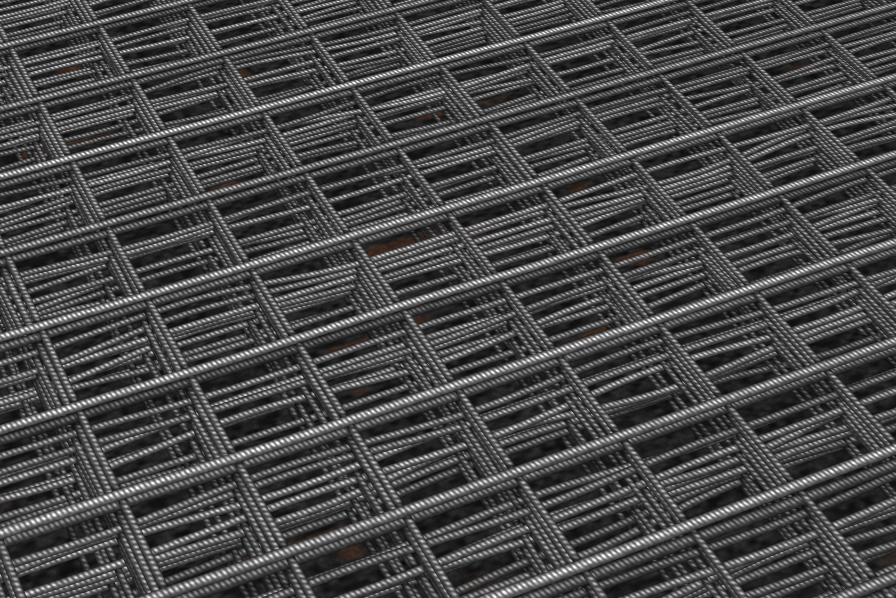
A WebGL 2 fragment shader for this pattern:

```glsl
#version 300 es
precision highp float;

uniform vec2 u_resolution;
out vec4 fragColor;

float hash(vec2 p) {
    vec3 q = fract(vec3(p.xyx) * 0.1031);
    q += dot(q, q.yzx + 33.33);
    return fract((q.x + q.y) * q.z);
}

float valueNoise(vec2 p) {
    vec2 cell = floor(p), f = fract(p);
    f = f * f * (3.0 - 2.0 * f);
    return mix(mix(hash(cell), hash(cell + vec2(1, 0)), f.x),
               mix(hash(cell + vec2(0, 1)), hash(cell + vec2(1, 1)), f.x), f.y);
}

// Ribbed round bar: x is brightness, y is coverage
vec2 ribbedBar(float across, float along, float halfWidth, float blur, float ribFade) {
    float t = across / halfWidth;
    float coverage = 1.0 - smoothstep(halfWidth - blur, halfWidth + blur, abs(across));
    float curve = sqrt(max(0.0, 1.0 - t * t));
    float rib = 0.5 + 0.5 * ribFade * sin(6.2832 * along + 1.8 * t);
    float glint = exp(-4.0 * (t - 0.2) * (t - 0.2));
    return vec2(0.10 + 0.22 * curve + glint * (0.08 + 0.46 * rib), coverage);
}

void main() {
    vec2 p = (gl_FragCoord.xy - 0.5 * u_resolution) / u_resolution.y;

    // Perspective plane: one unit per mesh opening
    float depth = 1.0 - 0.36 * p.y;
    vec2 grid = vec2((p.x + 0.73 * p.y) / 0.205, (p.y - 0.31 * p.x) / 0.152) / depth;
    grid += vec2(0.45, -0.08);
    vec2 blur = 0.5 * fwidth(grid);
    vec2 ribFade = 1.0 - smoothstep(0.35, 0.9, fwidth(grid) * vec2(23.0, 19.0));

    // Shade cast below each upper long bar
    float shade = mix(0.6, 1.0, smoothstep(0.1, 0.5, fract(-grid.y)));

    vec3 steel = vec3(1.0, 0.99, 1.0);
    vec3 rust = vec3(0.24, 0.16, 0.12);
    float rustMask = smoothstep(0.86, 0.95, valueNoise(grid * vec2(1.3, 4.0) + 40.0));
    vec3 color = vec3(0.0);
    float open = 1.0;

    // Stacked meshes, front to back
    for (int i = 0; i < 10; i++) {
        float layer = float(i);
        float lower = i > 1 ? 1.0 : 0.0;
        float light = mix(1.0, 0.68, layer / 9.0) * (i == 0 ? 1.0 : shade);
        vec2 slip = vec2(layer * 0.044, i > 1 ? 0.13 + 0.085 * layer : 0.115 * layer);
        vec2 q = grid + slip;
        vec2 id = floor(q + 0.5);
        vec2 wobble = vec2(hash(vec2(id.x, layer + 60.0)), hash(vec2(id.y, layer + 20.0))) - 0.5;
        vec2 bend = vec2(valueNoise(vec2(grid.y * 0.6, id.x * 5.0 + layer * 11.0)),
                         valueNoise(vec2(grid.x * 0.6, id.y * 7.0 + layer * 13.0))) - 0.5;
        vec2 away = q - id + wobble * mix(0.025, 0.1, lower);
        away += bend * mix(vec2(0.02), vec2(0.08, 0.16), lower);

        // Long bars lie on the cross bars
        float halfWidth = mix(0.054, 0.041, lower);
        vec2 bar = ribbedBar(away.y, grid.x * 23.0 + wobble.y * 9.0, halfWidth, blur.y, ribFade.x);
        float tone = bar.x * light * (0.84 + 0.3 * hash(vec2(id.y + 9.0, layer)));
        color += open * bar.y * tone * steel;
        open *= 1.0 - bar.y;

        // Contact shadow on the cross bar beside the long bar
        float contact = mix(0.5, 1.0, smoothstep(halfWidth, halfWidth + 0.07, abs(away.y)));
        bar = ribbedBar(away.x, grid.y * 19.0 + wobble.x * 9.0, mix(0.037, 0.03, lower), blur.x, ribFade.y);
        tone = bar.x * light * contact * 0.8;
        color += open * bar.y * tone * steel;
        open *= 1.0 - bar.y;
    }

    // Dark floor with a few rusty flecks
    float grit = 0.05 + 0.11 * valueNoise(grid * vec2(14.0, 22.0));
    color += open * mix(vec3(grit), rust, rustMask);

    // Fine surface wear
    color *= 1.06 - 0.04 * p.x - 0.03 * p.y;
    color *= 0.84 + 0.32 * valueNoise(grid * vec2(37.0, 47.0));
    fragColor = vec4(clamp(color, 0.0, 1.0), 1.0);
}
```
